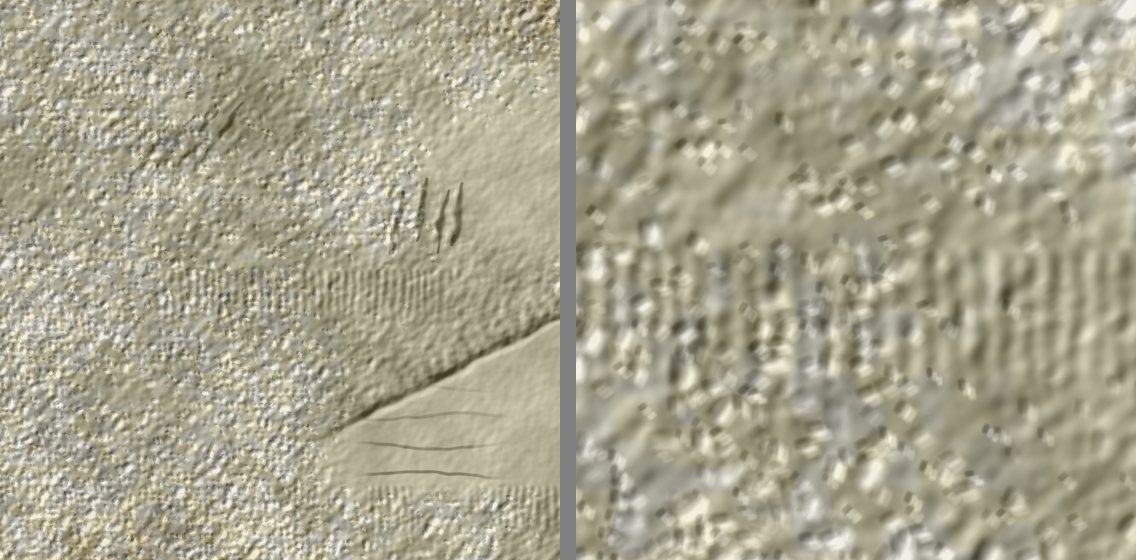
Left: the whole. Right: its middle third, enlarged.
Give the GLSL for this texture, as a WebGL 2 fragment shader.

```glsl
#version 300 es
precision highp float;
// Stony, sandy ground seen from above: a height field of slanted grit and
// scattered pebbles is lit from the upper left, then smooth sand, a bank edge,
// track prints, gouges and cracks are laid over it.

uniform vec2 u_resolution;
out vec4 fragColor;

float hash(vec2 p) {
  return fract(sin(dot(p, vec2(127.1, 311.7))) * 43758.5453);
}

float noise(vec2 p) {
  vec2 i = floor(p), f = fract(p);
  f = f * f * (3.0 - 2.0 * f);
  return mix(mix(hash(i), hash(i + vec2(1, 0)), f.x),
             mix(hash(i + vec2(0, 1)), hash(i + vec2(1, 1)), f.x), f.y);
}

float fbm(vec2 p) {
  return 0.55 * noise(p) + 0.29 * noise(p * 2.1 + 7.3) + 0.16 * noise(p * 4.3 + 3.1);
}

// Angular stones on a jittered grid; cover is the share of cells filled
float pebbles(vec2 p, float cover) {
  vec2 cell = floor(p);
  float top = 0.0;
  for (int y = -1; y <= 1; y++)
  for (int x = -1; x <= 1; x++) {
    vec2 id = cell + vec2(x, y);
    float kind = hash(id + 5.7);
    vec2 d = p - id - 0.15 - 0.7 * vec2(hash(id), hash(id + 31.4));
    float turn = 0.9 + 1.6 * (hash(id + 12.9) - 0.5);
    d = mat2(cos(turn), -sin(turn), sin(turn), cos(turn)) * d;
    d = abs(d * vec2(0.8, 1.25));
    float reach = mix(length(d), max(d.x, d.y), 0.5) / mix(0.25, 0.52, hash(id + 8.2));
    float stone = smoothstep(1.05, 0.35, reach) * smoothstep(0.0, 0.2, cover - kind);
    top = max(top, stone * mix(0.5, 1.0, hash(id + 2.6)));
  }
  return top;
}

float stones(vec2 p, float cover) {
  return max(pebbles(p * 46.0, cover * 0.6), 0.75 * pebbles(p * 82.0 + 9.0, cover));
}

// Grit stretched along the rising diagonal
float grit(vec2 p) {
  vec2 q = vec2(dot(p, vec2(0.68, 0.73)) * 58.0, dot(p, vec2(0.73, -0.68)) * 98.0);
  return noise(q) + 0.55 * noise(q * 2.0 + 4.7);
}

// Dark tapered scrape from a to b with a lit left rim
float gouge(vec2 p, vec2 a, vec2 b, float width) {
  p.x += 0.010 * (noise(p * 45.0) - 0.5);
  float t = clamp(dot(p - a, b - a) / dot(b - a, b - a), 0.0, 1.0);
  float w = width * (0.4 + 2.4 * t * (1.0 - t));
  float d = length(p - mix(a, b, t));
  float rim = length(p + vec2(1.9 * width, 0.0) - mix(a, b, t));
  return 0.4 * smoothstep(w * 1.3, 0.0, rim) - smoothstep(w * 1.4, w * 0.2, d);
}

// Row of upright bars between two heights, starting at a given x
float trackPrint(vec2 p, float start, float low, float high, float pitch) {
  float wear = smoothstep(0.2, 0.6, noise(p * vec2(13.0, 9.0) + 2.0));
  float ragged = 0.025 * (noise(vec2(p.x * 60.0, low * 90.0)) - 0.5);
  float band = smoothstep(low - 0.012, low + 0.015, p.y + ragged)
             * smoothstep(high + 0.005, high - 0.004, p.y) * smoothstep(start, start + 0.12, p.x);
  float phase = p.x / pitch + 0.7 * noise(p * vec2(22.0, 12.0));
  return band * wear * (sin(6.2832 * phase) - 0.25);
}

void main() {
  vec2 p = gl_FragCoord.xy / u_resolution;

  // Regions: smooth sheet under the bank, sand at the right, bare earth in corners
  float broad = fbm(p * 5.0 + 1.7);
  float bank = p.y - 0.212 - 0.52 * (p.x - 0.573) + 0.012 * (noise(p * 34.0) - 0.5);
  float sheet = smoothstep(0.004, -0.006, bank) * smoothstep(0.52, 0.66, p.x)
              * smoothstep(0.09, 0.15, p.y);
  float sand = smoothstep(0.30, 0.08, length((p - vec2(0.97, 0.72)) * vec2(0.9, 1.2)) + 0.2 * (broad - 0.5));
  float calm = max(sheet, 0.8 * sand);
  float corners = smoothstep(0.24, 0.0, length((p - vec2(1.0, 1.0)) * vec2(0.7, 1.5)))
                + smoothstep(0.24, 0.0, length((p - vec2(0.26, 0.0)) * vec2(0.8, 1.7)));
  float earth = corners * smoothstep(0.25, 0.65, fbm(p * 16.0));
  float heap = smoothstep(0.16, 0.04, length(p - vec2(0.5, 0.39)));
  float cover = 0.72 - 0.5 * smoothstep(0.42, 0.8, p.x) + 1.5 * (broad - 0.5) + 0.35 * heap;
  cover = clamp(cover, 0.06, 0.95) * (1.0 - 0.9 * calm);

  // Relief lit from the upper left
  vec2 lean = vec2(-0.0030, 0.0026);
  float stone = stones(p, cover);
  float slope = stones(p - lean, cover) - stones(p + lean, cover);
  float rough = grit(p - lean) - grit(p + lean);
  float tone = 0.635 + 0.19 * stone - 0.24 * slope;
  tone -= rough * mix(0.21, 0.06, calm) * (0.7 + 0.6 * broad);
  tone += 0.22 * (fbm(p * 24.0) - 0.5) * (1.0 - 0.5 * calm) + 0.16 * (broad - 0.5);
  tone += 0.06 * sheet + 0.09 * sand;

  // Track prints, level and along the bank
  float prints = trackPrint(p, 0.22, 0.435, 0.517, 0.0145)
               + trackPrint(p, 0.45, 0.055, 0.132, 0.0135);
  float along = sin(6.2832 * (p.x + 0.35 * bank) / 0.023 + 3.0 * noise(p * 18.0));
  prints += 0.7 * along * smoothstep(0.62, 0.75, p.x)
          * smoothstep(0.004, 0.018, bank) * smoothstep(0.085, 0.03, bank);
  tone += 0.085 * prints;

  // Shadowed bank edge with a pale lip
  float edge = smoothstep(0.54, 0.66, p.x);
  tone -= 0.30 * edge * smoothstep(0.013, 0.002, abs(bank - 0.006)) * (0.5 + 0.8 * noise(p * 40.0));
  tone += 0.12 * edge * smoothstep(0.010, 0.0, abs(bank + 0.010));

  // Gouges and cracks
  for (int i = 0; i < 4; i++) {
    float n = float(i);
    float x = 0.715 + 0.036 * n + 0.012 * (hash(vec2(n, 4.0)) - 0.5);
    float y = 0.57 + 0.05 * (hash(vec2(n, 9.0)) - 0.5);
    tone += 0.28 * gouge(p, vec2(x - 0.012, y), vec2(x + 0.008, y + 0.11), 0.0065);
    vec2 foot = vec2(0.23 + 0.042 * n, 0.675 + 0.012 * n);
    tone += 0.17 * gouge(p, foot, foot + vec2(0.075, 0.105), 0.006);
    float line = p.y - 0.15 - 0.052 * n - 0.006 * sin(p.x * 19.0 + 2.3 * n) - 0.004 * noise(p * 40.0);
    float span = smoothstep(0.61, 0.70, p.x) * smoothstep(0.92, 0.82, p.x) * sheet;
    tone -= (0.24 - 0.06 * n) * span * smoothstep(0.0045, 0.0008, abs(line));
  }

  // Warm sand, cooler stone, brown earth
  tone = clamp(tone, 0.25, 0.94);
  float cool = smoothstep(0.35, 0.7, noise(p * 55.0)) * smoothstep(0.1, 0.7, cover);
  vec3 colour = tone + vec3(0.02, 0.0, -0.105);
  colour += vec3(-0.012, 0.0, 0.055) * cool + vec3(0.0, 0.0, 0.03) * stone;
  colour -= vec3(0.10, 0.13, 0.17) * earth;
  fragColor = vec4(clamp(colour, 0.0, 1.0), 1.0);
}
```
